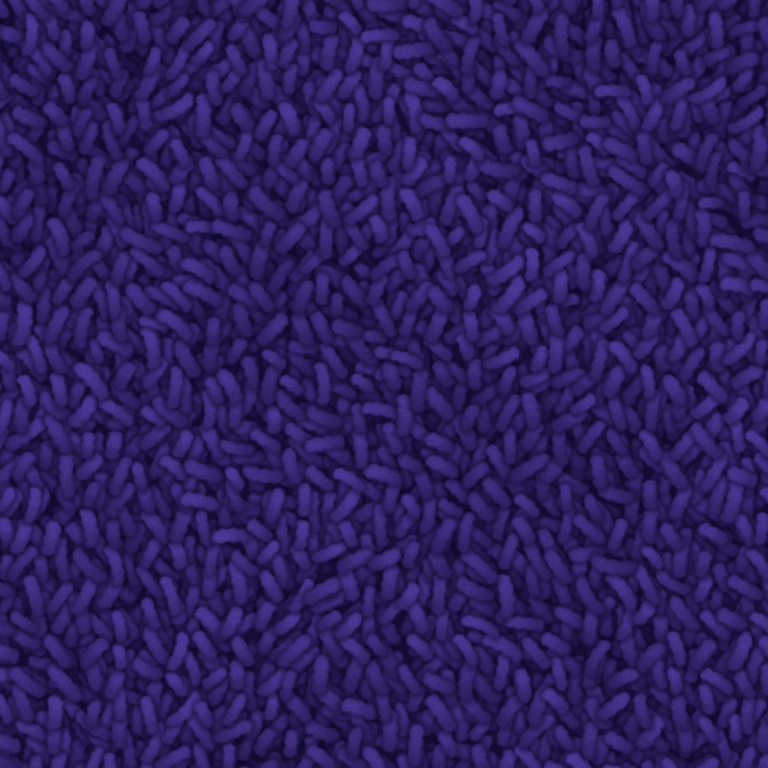
A WebGL 1 fragment shader for this texture:

```glsl
precision highp float;
uniform vec2 u_resolution;

#define CELLS 26.0          // strands across the canvas in one layer
#define LAYERS 5
#define RADIUS 0.0094       // half thickness of a strand
#define HALF_LENGTH 0.021   // longest half length of a strand core
#define BEND 7.0            // strongest curl
#define SPREAD 1.9          // random range of directions
#define SOFTNESS 0.0022     // width of a strand edge
#define SHADOW_REACH 0.009
#define SHADOW_DEPTH 0.38
#define FUZZ_SCALE 230.0
#define DARK vec3(0.060, 0.028, 0.170)
#define LIGHT vec3(0.270, 0.195, 0.540)

vec2 hash2(vec2 p) {
  vec3 q = fract(vec3(p.xyx) * vec3(0.1031, 0.1030, 0.0973));
  q += dot(q, q.yzx + 33.33);
  return fract((q.xx + q.yz) * q.zy);
}

// Distance to the nearest scattered point, in cells
float cellular(vec2 p) {
  vec2 cell = floor(p);
  float nearest = 1.0;
  for (int j = -1; j <= 1; j++) {
    for (int i = -1; i <= 1; i++) {
      vec2 c = cell + vec2(float(i), float(j));
      nearest = min(nearest, length(c + hash2(c) - p));
    }
  }
  return nearest;
}

// Broad waves from -1 to 1
float waves(vec2 p) {
  return 0.5 * sin(p.x * 9.0 + 2.5 * sin(p.y * 7.0 + 1.0))
       + 0.5 * sin(p.y * 13.0 - p.x * 6.0 + 2.0 * sin(p.x * 11.0));
}

// Lays one strand and its soft shadow over the shade below
float layStrand(float shade, vec2 p, vec2 id, vec2 center, float height, float fuzz) {
  vec2 shape = hash2(id + 41.7);
  vec2 look = hash2(id + 87.3);
  float angle = 1.75 + 0.75 * waves(center) + SPREAD * (shape.x - 0.5);
  vec2 along = vec2(cos(angle), sin(angle));
  vec2 q = p - center;
  q = vec2(dot(q, along), dot(q, vec2(-along.y, along.x)));
  q.y -= BEND * (2.0 * look.x - 1.0) * q.x * q.x;

  float halfLength = HALF_LENGTH * mix(0.45, 1.0, shape.y);
  float radius = RADIUS * mix(0.82, 1.08, look.y);
  radius *= 1.0 + 0.07 * sin(q.x * 420.0 + 40.0 * look.x);
  float axis = length(vec2(q.x - clamp(q.x, -halfLength, halfLength), q.y));
  float d = axis - radius + 0.0014 * (fuzz - 0.45);

  // Rounded body, brighter towards its raised tip
  float across = clamp(axis / radius, 0.0, 1.0);
  float body = 1.0 - 0.40 * across * across * across;
  float tip = smoothstep(-1.3, 0.7, q.x / halfLength);
  float strand = height * body * mix(0.68, 1.0, tip) * mix(0.86, 1.1, look.x);

  shade *= 1.0 - SHADOW_DEPTH * (1.0 - smoothstep(0.0, SHADOW_REACH, d));
  return mix(shade, strand, 1.0 - smoothstep(-SOFTNESS, SOFTNESS, d));
}

void main() {
  vec2 p = gl_FragCoord.xy / u_resolution.y;
  float fuzz = cellular(p * FUZZ_SCALE);
  float shade = 0.18;

  // Pile, from the deep layers to the top
  for (int k = 0; k < LAYERS; k++) {
    float layer = float(k);
    float height = mix(0.48, 1.0, layer / float(LAYERS - 1));
    vec2 shift = vec2(0.37, 0.61) * layer;
    vec2 cell = floor(p * CELLS + shift);
    for (int j = -1; j <= 1; j++) {
      for (int i = -1; i <= 1; i++) {
        vec2 c = cell + vec2(float(i), float(j));
        vec2 id = c + 131.0 * (layer + 1.0);
        vec2 center = (c + 0.2 + 0.6 * hash2(id) - shift) / CELLS;
        shade = layStrand(shade, p, id, center, height, fuzz);
      }
    }
  }

  // Uneven pile and woolly grain
  shade *= 1.0 + 0.08 * waves(p * 0.8 + 3.0);
  shade *= 1.0 - 0.16 * (fuzz - 0.45);
  gl_FragColor = vec4(mix(DARK, LIGHT, clamp(shade, 0.0, 1.1)), 1.0);
}
```
